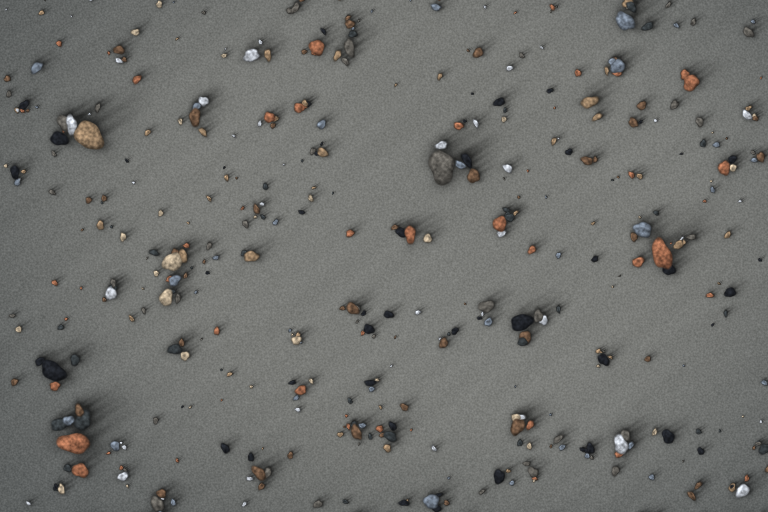
Write a Shadertoy shader that draws this texture.

```glsl
const float TAU = 6.2831853;
const float EDGE = 0.0018;                  // half width of a smoothed outline
const vec2 TRAIL_DIR = vec2(0.80, 0.60);    // wet trails run up and right
const vec2 LIGHT_DIR = vec2(-0.55, 0.83);

const vec3 SAND_LIT = vec3(0.478, 0.482, 0.468);
const vec3 SAND_DIM = vec3(0.352, 0.364, 0.362);

const vec3 STONE_COLOURS[9] = vec3[9](
    vec3(0.13, 0.14, 0.16),   // basalt
    vec3(0.22, 0.24, 0.25),   // slate
    vec3(0.44, 0.48, 0.53),   // blue grey
    vec3(0.38, 0.37, 0.35),   // warm grey
    vec3(0.42, 0.33, 0.26),   // brown
    vec3(0.60, 0.40, 0.30),   // brick
    vec3(0.58, 0.49, 0.39),   // tan
    vec3(0.70, 0.64, 0.55),   // cream
    vec3(0.73, 0.75, 0.78));  // quartz

vec4 hash4(vec2 p) {
    vec4 h = fract(p.xyxy * vec4(0.1031, 0.1030, 0.0973, 0.1099));
    h += dot(h, h.wzxy + 33.33);
    return fract((h.xxyz + h.yzzw) * h.zywx);
}

vec2 polar(float angle) { return vec2(cos(angle), sin(angle)); }

vec2 rotate(vec2 p, float angle) {
    vec2 k = polar(angle);
    return vec2(k.x * p.x + k.y * p.y, k.x * p.y - k.y * p.x);
}

// Distance to the nearest scattered point
float cellular(vec2 p) {
    vec2 cell = floor(p);
    float nearest = 2.0;
    for (int y = -1; y <= 1; y++)
    for (int x = -1; x <= 1; x++) {
        vec2 id = cell + vec2(x, y);
        nearest = min(nearest, length(id + hash4(id + 71.0).xy - p));
    }
    return nearest;
}

// Signed speckle: the difference of two cellular fields hides their webbing
float speckle(vec2 p) {
    return cellular(p) - cellular(rotate(p, 0.9) * 1.07 + 23.0);
}

// Broad soft patches in -1..1
float patches(vec2 p) {
    return (sin(p.x + 1.7 * sin(0.8 * p.y)) + sin(1.3 * p.y + 1.4 * sin(0.9 * p.x + 2.0))) * 0.5;
}

vec2 alongTrail(vec2 p) {
    return vec2(dot(p, TRAIL_DIR), dot(p, vec2(-TRAIL_DIR.y, TRAIL_DIR.x)));
}

vec3 sand(vec2 p, vec2 centre) {
    float falloff = length((p - centre - vec2(0.08, 0.06)) * vec2(0.85, 1.1));
    vec3 colour = mix(SAND_LIT, SAND_DIM, smoothstep(0.36, 0.95, falloff));
    float grain = speckle(p * 210.0) * 0.060 + speckle(p * 80.0 + 9.0) * 0.018;
    float streaks = patches(alongTrail(p) * vec2(9.0, 75.0)) * 0.008;
    return colour + grain + streaks + patches(p * 5.0) * 0.009;
}

// One pebble at the origin of q: shade darkens the sand, stones holds colour and cover
void addStone(vec2 q, float radius, vec4 rnd, inout float shade, inout vec4 stones) {
    if (length(q) > 6.0 * radius + EDGE) return;

    float squash = mix(0.55, 0.92, rnd.y);
    vec2 e = rotate(q, rnd.x * TAU) / vec2(radius, radius * squash);
    float angle = atan(e.y, e.x);
    float outline = 1.0 + 0.08 * sin(2.0 * angle + rnd.z * 20.0)
                        + 0.08 * sin(3.0 * angle + rnd.w * 30.0)
                        + 0.04 * sin(5.0 * angle + rnd.y * 40.0);
    float rim = length(e) / outline;
    float dist = (rim - 1.0) * radius * squash;

    // Damp hollow and trail
    vec2 flow = alongTrail(q) / radius;
    float trail = smoothstep(-0.2, 1.0, flow.x) * smoothstep(6.0, 3.0, flow.x);
    trail *= exp(-0.50 * max(flow.x, 0.0) - flow.y * flow.y * 0.8);
    trail *= 0.75 + 0.25 * sin(flow.y * 7.0 + 0.6 * flow.x + rnd.z * TAU);
    float contact = exp(-max(dist, 0.0) / (0.25 * radius)) * (0.5 + 0.5 * smoothstep(-1.0, 1.0, flow.x));
    shade *= (1.0 - 0.72 * trail) * (1.0 - 0.50 * contact);

    // Rounded, mottled surface
    vec3 colour = STONE_COLOURS[int(rnd.z * 8.999)];
    float light = 1.0 + 0.24 * dot(q / radius, LIGHT_DIR);
    light *= 1.0 - 0.35 * smoothstep(0.65, 1.05, rim);
    light *= 1.0 + 0.14 * patches(e * 3.5 + rnd.xy * 40.0) + 0.35 * speckle(q * 130.0 + rnd.zw * 50.0);
    float cover = smoothstep(EDGE, -EDGE, dist);
    stones = mix(stones, vec4(colour * light, 1.0), cover);
}

// Jittered grid of pebbles, each with smaller companions around it
void addLayer(vec2 p, float size, float density, vec2 radii, int companions, float seed,
              inout float shade, inout vec4 stones) {
    vec2 cell = floor(p / size);
    for (int y = -1; y <= 1; y++)
    for (int x = -1; x <= 1; x++) {
        vec2 id = cell + vec2(x, y);
        vec4 place = hash4(id + seed);
        if (place.z > density * (1.0 + 0.7 * patches(id * size * 7.0 + seed))) continue;
        vec2 q = p - (id + mix(vec2(0.1), vec2(0.9), place.xy)) * size;
        float radius = mix(radii.x, radii.y, place.w * place.w);
        for (int i = 0; i < companions; i++) {
            vec4 rnd = hash4(id + seed + 37.0 * float(i + 1));
            vec4 around = hash4(id + seed + 53.0 * float(i + 1) + 11.0);
            if (around.z > 0.6) continue;
            vec2 offset = polar(around.x * TAU) * radius * mix(0.9, 2.1, around.y);
            addStone(q - offset, radius * mix(0.28, 0.65, around.w), rnd, shade, stones);
        }
        addStone(q, radius, hash4(id + seed + 19.0), shade, stones);
    }
}

void mainImage(out vec4 fragColor, in vec2 fragCoord) {
    vec2 p = fragCoord / iResolution.y;
    vec2 centre = 0.5 * iResolution.xy / iResolution.y;
    float shade = 1.0;
    vec4 stones = vec4(0.0);

    addLayer(p, 0.030, 0.06, vec2(0.0020, 0.0040), 0, 211.0, shade, stones);
    addLayer(p, 0.046, 0.14, vec2(0.0055, 0.0100), 0, 137.0, shade, stones);
    addLayer(p, 0.092, 0.27, vec2(0.0100, 0.0185), 4, 83.0, shade, stones);
    addLayer(p, 0.210, 0.40, vec2(0.0180, 0.0330), 7, 29.0, shade, stones);

    vec3 ground = sand(p, centre) * max(shade, 0.35);
    fragColor = vec4(mix(ground, stones.rgb / max(stones.a, 0.001), stones.a), 1.0);
}
```
